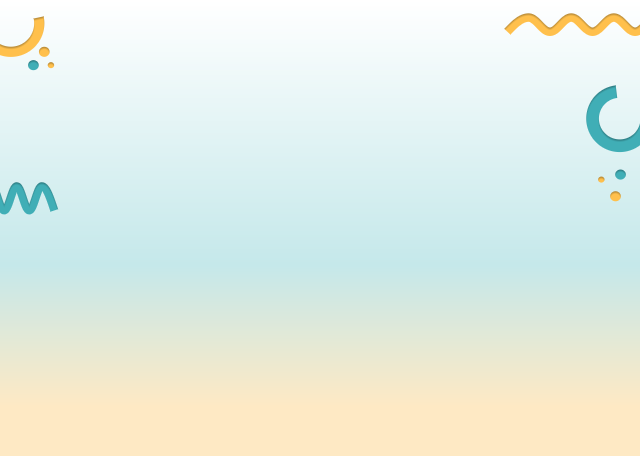
Give the GLSL for this background, as a Shadertoy shader.

```glsl
const float PI = 3.14159265;
const vec3 WHITE = vec3(1.0);
const vec3 AQUA = vec3(0.772, 0.910, 0.918);
const vec3 SAND = vec3(0.995, 0.914, 0.770);
const vec3 YELLOW = vec3(1.0, 0.753, 0.298);
const vec3 TEAL = vec3(0.251, 0.682, 0.714);

// Dots: centre, radius, colour index (0 yellow, 1 teal)
const vec4 DOTS[6] = vec4[6](
    vec4(0.0971, 0.8864, 0.0117, 0.0), vec4(0.0733, 0.8571, 0.0117, 1.0),
    vec4(0.1117, 0.8571, 0.0070, 0.0), vec4(1.3608, 0.6172, 0.0117, 1.0),
    vec4(1.3187, 0.6062, 0.0070, 0.0), vec4(1.3498, 0.5696, 0.0117, 0.0));

float segmentDistance(vec2 p, vec2 a, vec2 b) {
    vec2 ab = b - a;
    return length(p - a - ab * clamp(dot(p - a, ab) / dot(ab, ab), 0.0, 1.0));
}

// Ring with a wedge cut out around the angle gapMid
float openRing(vec2 p, float radius, float halfWidth, float gapMid, float gapHalf) {
    float ring = abs(length(p) - radius) - halfWidth;
    float c = cos(gapMid), s = sin(gapMid);
    vec2 q = vec2(c * p.x + s * p.y, abs(c * p.y - s * p.x));
    return max(ring, dot(q, vec2(sin(gapHalf), -cos(gapHalf))));
}

// Cosine wave whose last half period straightens into a slanted tail
float waveHeight(float x, float halfPeriod, float drop) {
    float phase = PI * x / halfPeriod;
    return x > 0.0 ? drop * (cos(0.5 * phase) - 1.0)
                   : 0.5 * drop * (cos(phase) - 1.0);
}

// Stroke along the wave, measured from its last crest, with a square cap
float waveStroke(vec2 p, float halfPeriod, float drop, float halfWidth) {
    const int STEPS = 14;
    float reach = 1.7 * halfWidth;
    float d = 1.0;
    float x = min(p.x - reach, halfPeriod);
    vec2 a = vec2(x, waveHeight(x, halfPeriod, drop));
    for (int i = 1; i <= STEPS; i++) {
        float bx = x + 2.0 * reach * float(i) / float(STEPS);
        vec2 b = vec2(bx, waveHeight(bx, halfPeriod, drop));
        d = min(d, segmentDistance(p, a, b));
        a = b;
    }
    vec2 tangent = normalize(vec2(halfPeriod, -0.5 * PI * drop));
    float cap = dot(p - vec2(halfPeriod, -drop), tangent);
    return max(d - halfWidth, cap);
}

// Distances to the yellow (x) and teal (y) ornaments
vec2 ornaments(vec2 p) {
    vec2 d = vec2(
        openRing(p - vec2(0.0238, 0.9487), 0.0623, 0.0112, 0.5 * PI, 1.36),
        openRing(p - vec2(1.3590, 0.7399), 0.0595, 0.0139, 0.89, 0.80));

    vec2 fromCrest = p - vec2(1.1593, 0.9615);
    d.x = min(d.x, waveStroke(vec2(-fromCrest.x, fromCrest.y), 0.0467, 0.0311, 0.0093));
    d.y = min(d.y, waveStroke(p - vec2(0.0916, 0.5916), 0.0275, 0.0531, 0.0088));

    for (int i = 0; i < 6; i++) {
        vec2 q = (p - DOTS[i].xy) * vec2(1.0, 1.06);
        float dotDistance = length(q) - DOTS[i].z;
        if (DOTS[i].w < 0.5) d.x = min(d.x, dotDistance);
        else d.y = min(d.y, dotDistance);
    }
    return d;
}

vec3 backdrop(float height) {
    vec3 lower = mix(SAND, AQUA, smoothstep(0.0, 1.0, 0.0) + clamp((height - 0.11) / 0.308, 0.0, 1.0));
    return mix(lower, WHITE, clamp((height - 0.418) / 0.582, 0.0, 1.0));
}

// Flat fill with a soft inner shadow along the upper edges
vec3 paint(vec3 base, vec3 tint, float d, float raised, float pixel) {
    float shadow = smoothstep(-0.003, 0.004, raised);
    vec3 fill = tint * (1.0 - 0.27 * shadow);
    return mix(base, fill, clamp(0.5 - d / pixel, 0.0, 1.0));
}

void mainImage(out vec4 fragColor, in vec2 fragCoord) {
    float pixel = 1.0 / iResolution.y;
    vec2 p = fragCoord * pixel;
    vec2 d = ornaments(p);
    vec2 raised = ornaments(p + vec2(0.0, 0.004));

    vec3 color = backdrop(p.y);
    color = paint(color, YELLOW, d.x, raised.x, pixel);
    color = paint(color, TEAL, d.y, raised.y, pixel);
    fragColor = vec4(color, 1.0);
}
```
